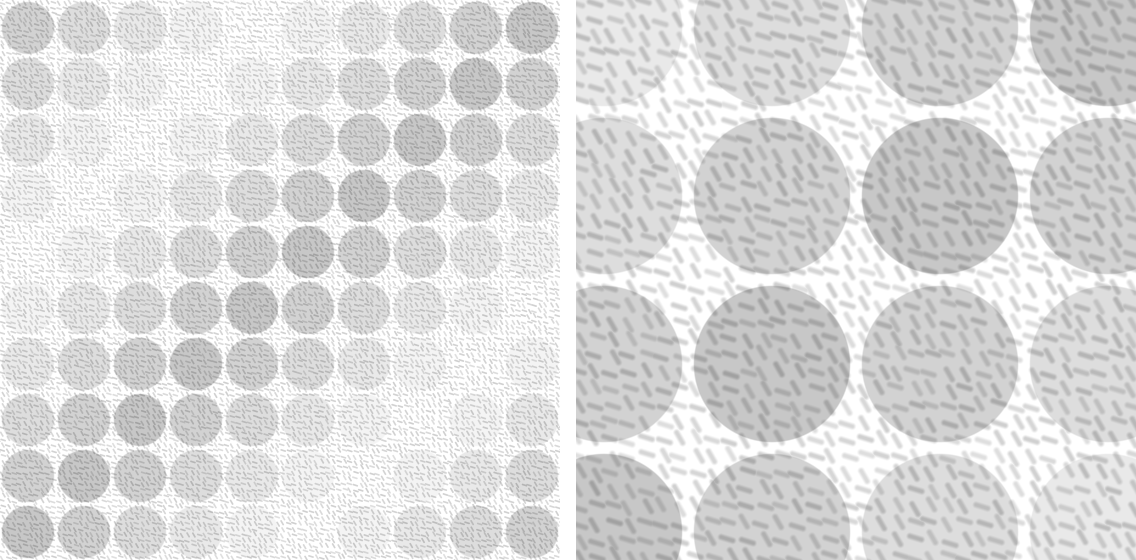
Left: the whole. Right: its middle third, enlarged.
This pattern is drawn by a WebGL 1 fragment shader. Its source:

```glsl
precision highp float;

uniform vec2 u_resolution;

vec3 hash3(vec2 cell) {
  vec3 k = vec3(dot(cell, vec2(12.99, 78.23)),
                dot(cell, vec2(39.35, 11.14)),
                dot(cell, vec2(73.16, 52.24)));
  return fract(sin(k) * 4375.85);
}

float segmentDistance(vec2 p, vec2 halfSegment) {
  float along = dot(p, halfSegment) / dot(halfSegment, halfSegment);
  return length(p - halfSegment * clamp(along, -1.0, 1.0));
}

// Short jittered strokes, one per cell, wrapping after `count` cells
float strokeGrain(vec2 uv, float count) {
  vec2 p = uv * count;
  vec2 base = floor(p);
  float soft = max(0.12, 0.5 * count / u_resolution.y);
  float ink = 0.0;
  for (int y = -1; y <= 1; y++) {
    for (int x = -1; x <= 1; x++) {
      vec2 cell = base + vec2(float(x), float(y));
      vec3 rnd = hash3(mod(cell, count));
      vec2 center = cell + 0.5 + (rnd.xy - 0.5) * 0.4;
      // Steep or nearly flat, always falling to the right
      float angle = rnd.z < 0.55 ? -1.05 : -0.3;
      vec2 halfSegment = 0.36 * vec2(cos(angle), sin(angle));
      float d = segmentDistance(p - center, halfSegment) - 0.15;
      float strength = mix(0.65, 1.0, fract(rnd.z * 7.0));
      ink = max(ink, strength * (1.0 - smoothstep(-soft, soft, d)));
    }
  }
  return ink;
}

void main() {
  vec2 uv = gl_FragCoord.xy / u_resolution;

  // Ten by ten dots, fading in steps away from the wrapped diagonal
  vec2 grid = uv * 10.0;
  vec2 cell = floor(grid);
  float offset = mod(cell.x - cell.y + 10.0, 10.0);
  float steps = min(offset, 10.0 - offset);
  float tone = 0.78 + 0.044 * steps;

  float edge = 10.0 / u_resolution.y;
  float d = length(fract(grid) - 0.5) - 0.465;
  float dot_mask = 1.0 - smoothstep(-edge, edge, d);
  float shade = mix(1.0, tone, dot_mask);

  // Grain darkens dots and ground alike
  shade *= 1.0 - 0.19 * strokeGrain(uv, 100.0);
  gl_FragColor = vec4(vec3(shade), 1.0);
}
```
